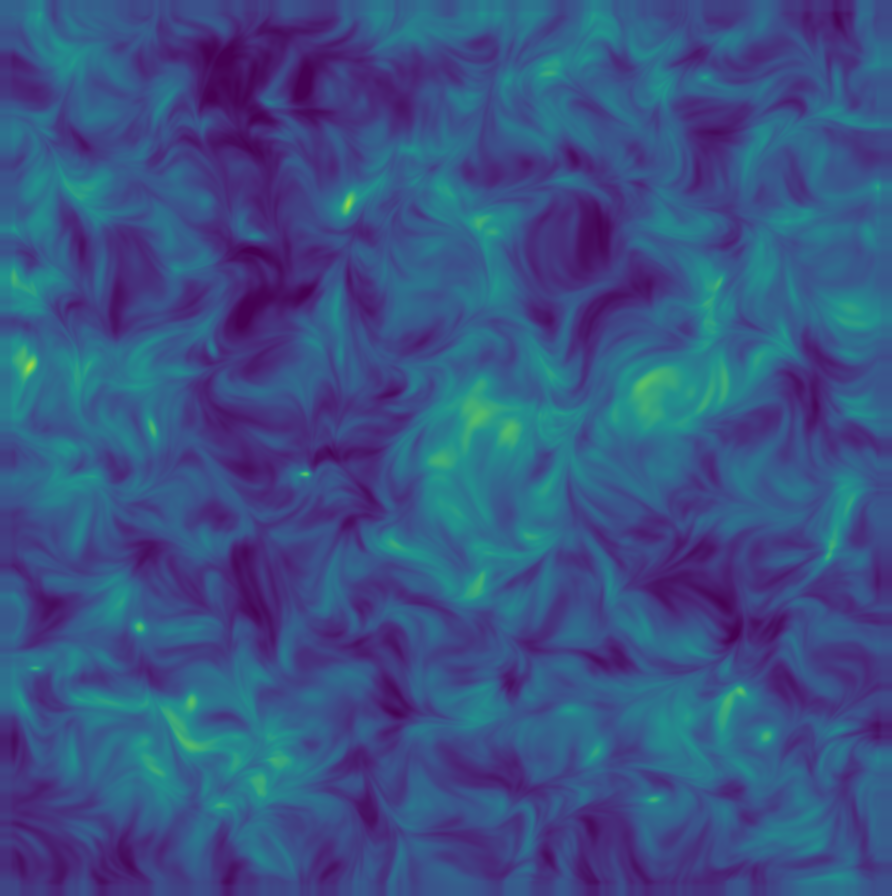
Reproduce this texture procedurally as a WebGL 1 fragment shader.

```glsl
precision highp float;
// Turbulent scalar field: wispy blue-violet flow with teal filaments and sparse bright sparks.

uniform vec2 u_resolution;

const float BASE_LEVEL = 0.253;     // middle of the colour scale in use
const float CONTRAST = 0.104;
const float SKEW = 0.007;           // stretches the bright tail
const float WARP_SCALE = 9.0;
const float WARP_AMOUNT = 0.08;
const float FLOW_SCALE = 6.0;       // size of the swirls that steer streaks
const float FLOW_TURNS = 9.0;
const float STREAK_STEP = 0.0042;
const float SPARK_CELLS = 9.0;
const float SPARK_CHANCE = 0.36;
const float BORDER = 0.016;         // width of the smeared frame
const float BORDER_CONTRAST = 0.7;

// Colour scale stops, dark to bright
const vec3 PLUM = vec3(0.267, 0.005, 0.329);
const vec3 VIOLET = vec3(0.282, 0.156, 0.471);
const vec3 BLUE = vec3(0.231, 0.318, 0.545);
const vec3 STEEL = vec3(0.173, 0.449, 0.558);
const vec3 TEAL = vec3(0.128, 0.567, 0.551);
const vec3 GREEN = vec3(0.369, 0.789, 0.383);
const vec3 YELLOW = vec3(0.993, 0.906, 0.144);

float hash(vec2 p) {
  return fract(sin(dot(p, vec2(127.1, 311.7))) * 43758.5453);
}

vec2 randomDirection(vec2 cell) {
  float a = 6.2832 * hash(cell);
  return vec2(cos(a), sin(a));
}

// Gradient noise, standard deviation near 0.215
float noise(vec2 p) {
  vec2 i = floor(p), f = fract(p);
  vec2 s = f * f * f * (f * (f * 6.0 - 15.0) + 10.0);
  vec2 e = vec2(1.0, 0.0);
  float a = dot(randomDirection(i), f);
  float b = dot(randomDirection(i + e.xy), f - e.xy);
  float c = dot(randomDirection(i + e.yx), f - e.yx);
  float d = dot(randomDirection(i + e.xx), f - e.xx);
  return mix(mix(a, b, s.x), mix(c, d, s.x), s.y);
}

vec2 flow(vec2 p) {
  float a = FLOW_TURNS * noise(p * FLOW_SCALE + 41.3);
  return vec2(cos(a), sin(a));
}

// Fine noise averaged along the flow gives curved streaks
float streaks(vec2 p) {
  float sum = 0.0;
  for (int side = 0; side < 2; side++) {
    float way = float(side) * 2.0 - 1.0;
    vec2 q = p + 0.5 * way * STREAK_STEP * flow(p);
    for (int k = 0; k < 4; k++) {
      sum += 2.7 * noise(q * 33.0 + 7.7) + 2.4 * noise(q * 78.0 + 19.1);
      q += way * STREAK_STEP * flow(q);
    }
  }
  return sum / 8.0;
}

// Small elongated peaks, each in a soft halo
float sparks(vec2 p) {
  vec2 home = floor(p * SPARK_CELLS);
  float sum = 0.0;
  for (int y = -1; y <= 1; y++) {
    for (int x = -1; x <= 1; x++) {
      vec2 cell = home + vec2(float(x), float(y));
      vec2 jitter = vec2(hash(cell + 3.1), hash(cell + 8.6));
      vec2 d = p - (cell + jitter) / SPARK_CELLS;
      vec2 axis = randomDirection(cell + 5.4);
      vec2 q = vec2(dot(d, axis), 1.9 * dot(d, vec2(-axis.y, axis.x)));
      float size = mix(0.007, 0.012, hash(cell + 2.9));
      float height = mix(0.12, 0.4, pow(hash(cell + 6.2), 2.0));
      float r2 = dot(q, q) / (size * size);
      float peak = height * exp(-r2) + 0.09 * exp(-r2 / 8.0);
      sum += peak * step(hash(cell + 1.7), SPARK_CHANCE);
    }
  }
  return sum;
}

vec3 colourScale(float t) {
  vec3 c = mix(PLUM, VIOLET, clamp(t * 8.0, 0.0, 1.0));
  c = mix(c, BLUE, clamp(t * 8.0 - 1.0, 0.0, 1.0));
  c = mix(c, STEEL, clamp(t * 8.0 - 2.0, 0.0, 1.0));
  c = mix(c, TEAL, clamp(t * 8.0 - 3.0, 0.0, 1.0));
  c = mix(c, GREEN, clamp(t * 4.0 - 2.0, 0.0, 1.0));
  return mix(c, YELLOW, clamp(t * 4.0 - 3.0, 0.0, 1.0));
}

void main() {
  vec2 p = gl_FragCoord.xy / u_resolution.y;
  vec2 extent = u_resolution / u_resolution.y;

  // Frame: edge values smeared straight outward
  vec2 inner = clamp(p, vec2(BORDER), extent - BORDER);
  float outside = smoothstep(0.0, 0.4 * BORDER, length(p - inner));

  // Broad patches, then warped clouds, then streaks
  vec2 w = inner * WARP_SCALE;
  vec2 warped = inner + WARP_AMOUNT * vec2(noise(w + 12.4), noise(w + 57.8));
  float field = 2.3 * noise(inner * 3.4 + 2.6);
  field += 2.1 * noise(warped * 8.0 + 31.2);
  field += 2.4 * noise(warped * 17.0 + 64.9);
  field += streaks(mix(inner, warped, 0.5));
  field *= mix(1.0, BORDER_CONTRAST, outside);

  float level = BASE_LEVEL + CONTRAST * field + SKEW * field * field;
  level += sparks(mix(inner, warped, 0.4)) * (1.0 - 0.6 * outside);
  gl_FragColor = vec4(colourScale(clamp(level, 0.0, 1.0)), 1.0);
}
```
